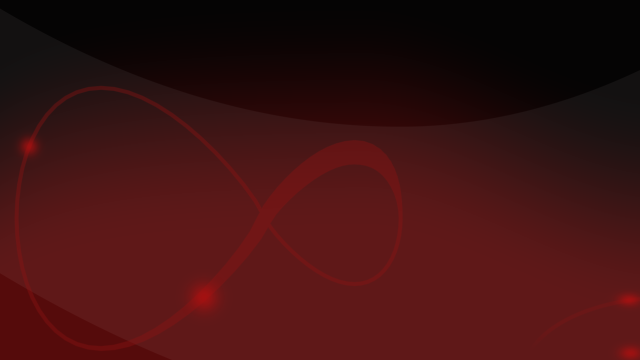
Give the GLSL for this background, as a WebGL 2 fragment shader.

```glsl
#version 300 es
precision highp float;

uniform vec2 u_resolution;
out vec4 outColor;

// Lengths are in canvas heights
const vec3 DARK = vec3(0.020, 0.014, 0.014);
const vec3 RED = vec3(0.335, 0.042, 0.042);
const vec3 RIBBON = vec3(0.55, 0.07, 0.07);
const vec3 GLOW = vec3(0.72, 0.06, 0.06);
const float WASH = 0.055;
const float RIBBON_ALPHA = 0.4;
const float ARC_ALPHA = 0.24;

const vec2 SWOOP_LOW = vec2(1.111, 0.648);
const vec2 CROSSING = vec2(0.736, 0.394);
const vec2 LEFT_LOBE = vec2(0.690, 0.362);
const vec2 RIGHT_LOBE = vec2(0.377, 0.183);
const float LOBE_POWER = 1.2;
const float THIN = 0.0055;
const float SWELL = 0.029;
const int SEGMENTS = 96;
const float TAU = 6.2831853;

const vec2 ARC_CENTER = vec2(1.852, -0.042);
const vec2 ARC_RADII = vec2(0.398, 0.215);

// Each glow: center, then spread
const int GLOW_COUNT = 4;
const vec4 GLOWS[GLOW_COUNT] = vec4[](
    vec4(0.081, 0.593, 0.024, 0.024),
    vec4(0.567, 0.174, 0.038, 0.038),
    vec4(1.748, 0.167, 0.030, 0.017),
    vec4(1.752, 0.019, 0.030, 0.019));

// Vertical fade whose level drops toward both sides
vec3 backdrop(vec2 p) {
    float sides = 0.15 * exp(-p.x / 0.25) + 0.25 * smoothstep(1.0, 1.85, p.x);
    return mix(RED, DARK, smoothstep(0.36, 1.0, p.y + sides));
}

// Pale band between the upper swoop and the lower left curve
float washBand(vec2 p, float px) {
    float dx = p.x - SWOOP_LOW.x;
    float upper = SWOOP_LOW.y + (dx < 0.0 ? 0.266 : 0.354) * dx * dx;
    float lower = 0.241 - 0.6 * p.x + 0.2 * p.x * p.x;
    return smoothstep(-px, px, upper - p.y) * smoothstep(-px, px, p.y - lower);
}

// Point (xy) and half width (z) of the figure eight at angle t
vec3 ribbonPoint(float t) {
    float c = cos(t);
    vec2 lobe = c < 0.0 ? LEFT_LOBE : RIGHT_LOBE;
    vec2 offset = lobe * vec2(sign(c) * pow(abs(c), LOBE_POWER), abs(c) * 2.0 * sin(t) * sign(c));
    float swell = smoothstep(0.0, 0.8, t) * (1.0 - smoothstep(0.6, 2.6, t));
    return vec3(CROSSING + offset, THIN + SWELL * swell);
}

// Signed distance to the ribbon as a chain of tapered segments
float ribbonDistance(vec2 p) {
    float nearest = 10.0;
    vec3 a = ribbonPoint(0.0);
    for (int i = 1; i <= SEGMENTS; i++) {
        vec3 b = ribbonPoint(TAU * float(i) / float(SEGMENTS));
        vec2 ab = b.xy - a.xy;
        float h = clamp(dot(p - a.xy, ab) / dot(ab, ab), 0.0, 1.0);
        nearest = min(nearest, length(p - a.xy - ab * h) - mix(a.z, b.z, h));
        a = b;
    }
    return nearest;
}

// Approximate distance to the outline of the corner ellipse
float arcDistance(vec2 p) {
    vec2 q = (p - ARC_CENTER) / ARC_RADII;
    float f = length(q);
    return abs(f - 1.0) * f / max(length(q / ARC_RADII), 0.001) - THIN;
}

void main() {
    vec2 p = gl_FragCoord.xy / u_resolution.y;
    float px = 0.8 / u_resolution.y;

    vec3 color = mix(backdrop(p), vec3(1.0), WASH * washBand(p, px));

    float ribbon = 1.0 - smoothstep(-px, px, ribbonDistance(p));
    color = mix(color, RIBBON, RIBBON_ALPHA * ribbon);

    float arc = 1.0 - smoothstep(-px, px, arcDistance(p));
    arc *= smoothstep(0.015, 0.10, p.y);
    color = mix(color, RIBBON, ARC_ALPHA * arc);

    // Soft sparks along the ribbons
    for (int i = 0; i < GLOW_COUNT; i++) {
        vec2 d = (p - GLOWS[i].xy) / GLOWS[i].zw;
        color = mix(color, GLOW, 0.7 * exp(-dot(d, d)));
    }

    outColor = vec4(color, 1.0);
}
```
